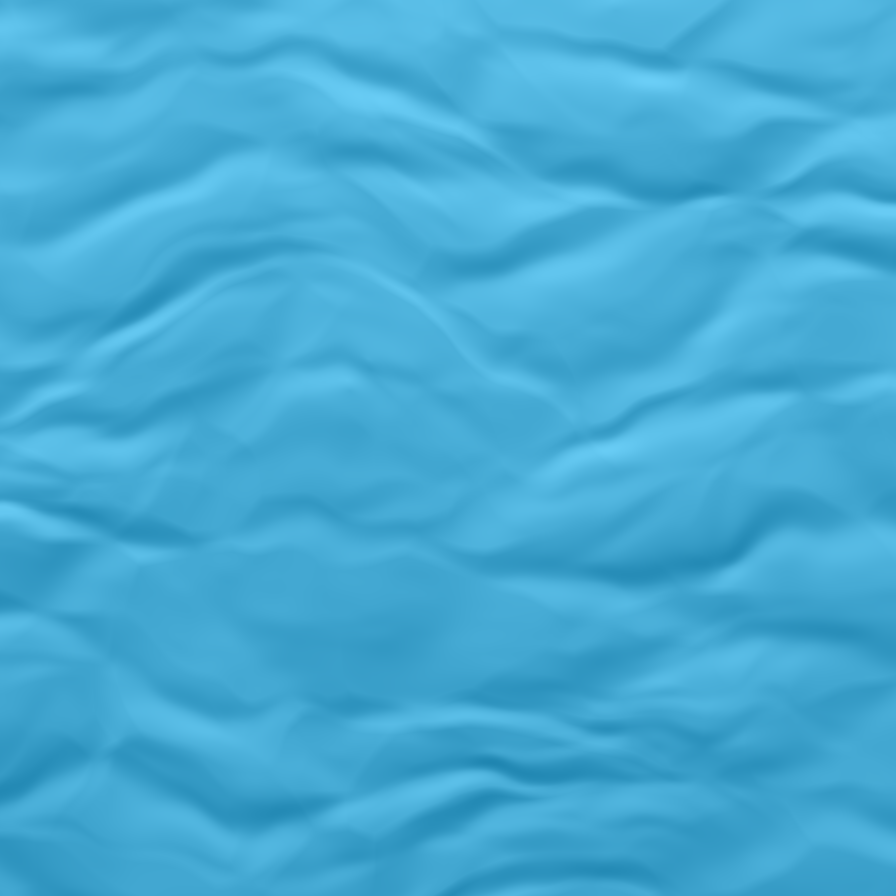
This texture is drawn by a WebGL 1 fragment shader. Its source:

```glsl
precision highp float;

// Soft blue leather: wide, warped cellular creases form a height field that
// is lit from above, so each fold is dark over its edge and bright below it.
// Fine wrinkles, grain and a gentle vertical falloff complete the surface.

uniform vec2 u_resolution;

const vec3 BASE_COLOR = vec3(0.272, 0.668, 0.832);
const vec3 TONE_STEP = vec3(0.056, 0.054, 0.052);  // color change per unit of tone
const vec2 FOLD_SCALE = vec2(3.3, 7.4);            // large folds per canvas
const vec2 WRINKLE_SCALE = vec2(7.0, 14.5);        // small wrinkles per canvas
const float CREASE_WIDTH = 0.30;                   // in cell units
const float PILLOW_WIDTH = 0.85;
const float WRINKLE_DEPTH = 0.24;
const float GRAIN_DEPTH = 0.17;
const float BLUR_STEP = 0.006;                     // sampling step for the slope
const float LIGHT_GAIN = 0.062;
const vec2 LIGHT_DIR = vec2(-0.22, 0.975);
const float FALLOFF = 1.2;                         // tone from bottom to top
const float MOTTLE = 0.8;

float hash(vec2 p) {
  vec3 q = fract(p.xyx * 0.1031);
  q += dot(q, q.yzx + 33.33);
  return fract((q.x + q.y) * q.z);
}

vec2 hash2(vec2 p) {
  return vec2(hash(p), hash(p + vec2(41.0, 17.0)));
}

float noise(vec2 p) {
  vec2 i = floor(p);
  vec2 f = fract(p);
  f = f * f * f * (f * (f * 6.0 - 15.0) + 10.0);
  float low = mix(hash(i), hash(i + vec2(1.0, 0.0)), f.x);
  float high = mix(hash(i + vec2(0.0, 1.0)), hash(i + 1.0), f.x);
  return mix(low, high, f.y);
}

// Distance gap between the two nearest cell centers: zero on a crease.
float creaseGap(vec2 p) {
  vec2 cell = floor(p);
  float nearest = 8.0;
  float second = 8.0;
  for (int y = -1; y <= 1; y++) {
    for (int x = -1; x <= 1; x++) {
      vec2 id = cell + vec2(float(x), float(y));
      float d = length(id + 0.05 + 0.9 * hash2(id) - p);
      second = min(second, max(nearest, d));
      nearest = min(nearest, d);
    }
  }
  return second - nearest;
}

float groove(float gap, float width) {
  float g = gap / width;
  return 1.0 - exp(-g * g);
}

// Bends the folds at a broad and a fine scale.
vec2 warp(vec2 p) {
  vec2 broad = vec2(noise(p * 3.0 + 7.0), noise(p * 3.2 + 31.0)) - 0.5;
  vec2 fine = vec2(noise(p * 13.0 + 3.0), noise(p * 15.0 + 53.0)) - 0.5;
  return p + broad * vec2(0.14, 0.16) + fine * vec2(0.035, 0.026);
}

float surfaceHeight(vec2 p) {
  vec2 q = warp(p);
  float foldGap = creaseGap(q * FOLD_SCALE + 11.0);
  float wrinkleGap = creaseGap(q * WRINKLE_SCALE + 67.0);

  // Creases fade in and out along their length.
  float foldDepth = mix(0.3, 1.05, noise(p * vec2(5.0, 7.0) + 19.0));
  float wrinkleMask = smoothstep(0.3, 0.75, noise(p * vec2(4.0, 6.0) + 83.0));

  float h = foldDepth * groove(foldGap, CREASE_WIDTH);
  h += 0.4 * groove(foldGap, PILLOW_WIDTH);
  h += WRINKLE_DEPTH * wrinkleMask * groove(wrinkleGap, 0.4);
  h += GRAIN_DEPTH * noise(q * vec2(11.0, 19.0) + 5.0);
  h += GRAIN_DEPTH * 0.35 * noise(q * vec2(27.0, 42.0) + 29.0);
  return h;
}

void main() {
  vec2 p = gl_FragCoord.xy / min(u_resolution.x, u_resolution.y);

  // Slope toward the light, softened by the width of the sampling step.
  vec2 offset = LIGHT_DIR * BLUR_STEP;
  float slope = (surfaceHeight(p - offset) - surfaceHeight(p + offset))
              / (2.0 * BLUR_STEP);
  float relief = slope * LIGHT_GAIN;
  relief /= 1.0 + 0.14 * abs(relief);

  float tone = clamp(relief, -2.5, 2.3);
  tone += FALLOFF * (gl_FragCoord.y / u_resolution.y - 0.5);
  tone += MOTTLE * (noise(p * vec2(5.0, 8.0) + 47.0) - 0.5);

  gl_FragColor = vec4(clamp(BASE_COLOR + TONE_STEP * tone, 0.0, 1.0), 1.0);
}
```
